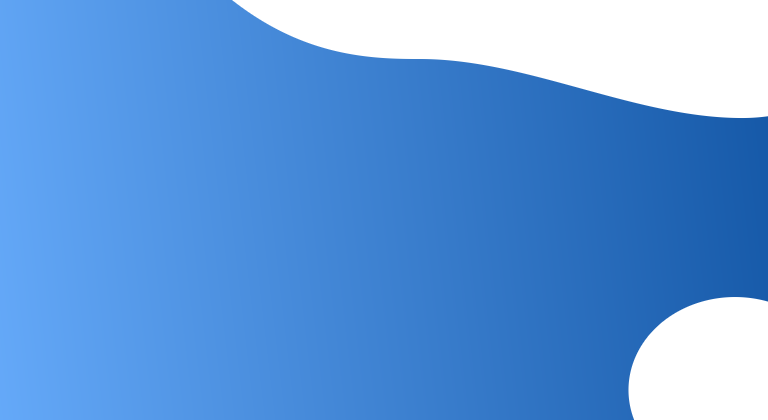
Write a Shadertoy shader that draws this background.

```glsl
const vec3 SKY_BLUE = vec3(0.394, 0.662, 0.974);
const vec3 DEEP_BLUE = vec3(0.080, 0.344, 0.654);
const vec3 PAPER = vec3(1.0);

// Coverage of the region where the signed distance is negative
float coverage(float dist, float pixel) {
    return clamp(0.5 - dist / pixel, 0.0, 1.0);
}

// Height of a wave: steep fall to the knee, then a soft S down to the trough
float waveHeight(float x, float startX, vec2 knee, vec2 trough) {
    if (x < knee.x) {
        float fall = (knee.x - x) / (knee.x - startX);
        return knee.y + (1.0 - knee.y) * pow(fall, 2.5);
    }
    float t = (x - knee.x) / (trough.x - knee.x);
    float rise = 1.5 * max(t - 1.0, 0.0) * max(t - 1.0, 0.0);
    return mix(knee.y, trough.y, t * t * (3.0 - 2.0 * t) - rise);
}

// Approximate distance to the wave, negative above it
float waveDistance(vec2 p, float startX, vec2 knee, vec2 trough) {
    float stepX = 0.002;
    float left = waveHeight(p.x - stepX, startX, knee, trough);
    float right = waveHeight(p.x + stepX, startX, knee, trough);
    float slope = (right - left) / (2.0 * stepX);
    float height = waveHeight(p.x, startX, knee, trough);
    return (height - p.y) / sqrt(1.0 + slope * slope);
}

// Approximate distance to an ellipse, negative inside
float ellipseDistance(vec2 p, vec2 center, vec2 radii) {
    vec2 q = (p - center) / radii;
    float len = length(q);
    return len * (len - 1.0) / max(length(q / radii), 0.0001);
}

void mainImage(out vec4 fragColor, in vec2 fragCoord) {
    vec2 uv = fragCoord / iResolution.xy;
    vec2 p = fragCoord / iResolution.y;
    float pixel = 1.0 / iResolution.y;

    // Slightly tilted gradient, brightest at the lower left
    vec3 color = mix(SKY_BLUE, DEEP_BLUE, dot(uv, vec2(0.94, 0.06)));

    // White wave along the top
    float wave = waveDistance(p, 0.5524, vec2(1.0, 0.8595), vec2(1.767, 0.719));
    color = mix(color, PAPER, coverage(wave, pixel));

    // White mound in the lower right corner
    float mound = ellipseDistance(p, vec2(1.750, 0.0714), vec2(0.2536, 0.2214));
    color = mix(color, PAPER, coverage(mound, pixel));

    fragColor = vec4(color, 1.0);
}
```
